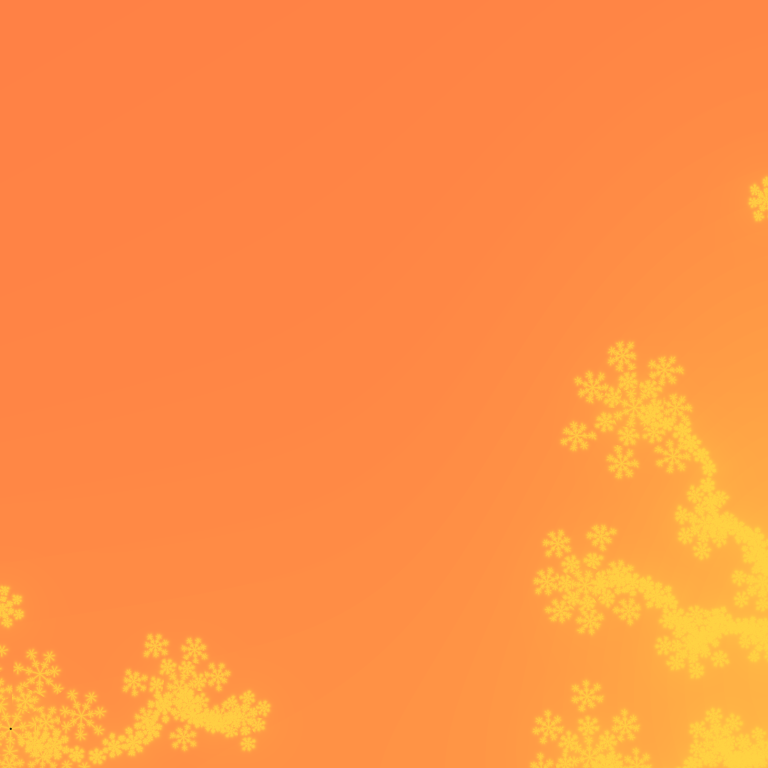
This background is drawn by a WebGL 2 fragment shader. Its source:

```glsl
#version 300 es
precision highp float;
// Glowing yellow fractal flakes and bead chains on a banded orange gradient.

uniform vec2 u_resolution;
out vec4 fragColor;

const float RED = 1.0;
const float BLUE = 0.27;
const float BASE_GREEN = 0.505;
const vec3 FLAKE_COLOR = vec3(1.0, 0.84, 0.26);
const vec3 DOT_COLOR = vec3(0.12, 0.08, 0.02);
const float BAND_STEP = 0.008;
const vec2 SLOPE = vec2(0.015, -0.025);
const vec2 GLOW_CENTER = vec2(1.05, 0.2);
const vec2 GLOW_SIZE = vec2(0.31, 0.48);
const float GLOW_GAIN = 0.135;
const float FLOOR_GAIN = 0.03;
const float HALO_GAIN = 0.055;
const float HALO_WIDTH = 0.024;
const float EDGE_WIDTH = 0.0015;
const float SECTOR = 6.2831853 / 7.0;
const float TURN = 0.12;
const int LEVELS = 3;
const int BEADS = 8;
const float BEAD_RADIUS = 0.011;
const float BEAD_JITTER = 0.012;
const float CHAIN_BOW = 0.25;

// Main flakes: centre and radius. The first four triples are chained.
const int FLAKES = 14;
const int CHAINED = 12;
const vec3 flakes[FLAKES] = vec3[FLAKES](
    vec3(0.826, 0.469, 0.090), vec3(0.918, 0.319, 0.045), vec3(0.993, 0.242, 0.038),
    vec3(0.762, 0.238, 0.074), vec3(0.898, 0.160, 0.045), vec3(0.995, 0.168, 0.030),
    vec3(0.768, 0.014, 0.080), vec3(0.935, 0.036, 0.042), vec3(0.995, 0.020, 0.032),
    vec3(0.014, 0.051, 0.130), vec3(0.234, 0.104, 0.066), vec3(0.316, 0.066, 0.036),
    vec3(0.003, 0.208, 0.024), vec3(0.998, 0.740, 0.025));

float hash(vec2 p) {
    return fract(sin(dot(p, vec2(127.1, 311.7))) * 43758.5453);
}

mat2 rotation(float a) {
    float c = cos(a), s = sin(a);
    return mat2(c, s, -s, c);
}

// Distance to a sparse branching flake of unit radius.
float flakeDistance(vec2 p, float seed) {
    float d = 10.0, scale = 1.0;
    p = rotation(-seed * TURN) * p + 1e-5;
    for (int i = 0; i < LEVELS; i++) {
        float arm = round(atan(p.y, p.x) / SECTOR);
        float len = mix(0.6, 1.0, hash(vec2(arm, seed)));
        p = rotation(-arm * SECTOR) * p;
        if (i > 0) d = min(d, length(p - vec2(clamp(p.x, 0.0, len), 0.0)) / scale);
        // Continue in the core, middle or tip of this arm.
        float center = 0.0, zoom = 3.2;
        if (p.x > 0.36 * len) { center = 0.5 * len; zoom = 6.5; }
        if (p.x > 0.7 * len) { center = len; zoom = 4.2; }
        p = (p - vec2(center, 0.0)) * zoom;
        scale *= zoom;
        seed += arm + 1.7;
    }
    return d;
}

// Nearest dendrite in x, nearest soft halo in y.
void addFlake(inout vec2 near, vec2 p, float radius, float seed) {
    float r = length(p) / radius;
    near.y = min(near.y, max(r - 0.35, 0.0) * radius);
    if (r < 1.5) near.x = min(near.x, flakeDistance(p / radius, seed) * radius);
}

vec2 dendrites(vec2 p) {
    vec2 near = vec2(1.0);
    for (int i = 0; i < FLAKES; i++) {
        vec3 a = flakes[i];
        addFlake(near, p - a.xy, a.z, float(i));
        if (i >= CHAINED || i % 3 == 2) continue;
        // Small beads follow a bowed, uneven path to the next flake.
        vec2 link = flakes[i + 1].xy - a.xy;
        vec2 normal = vec2(-link.y, link.x);
        vec2 side = normal * (i < 6 ? CHAIN_BOW : -CHAIN_BOW);
        for (int j = 1; j <= BEADS; j++) {
            float t = float(j) / float(BEADS + 1);
            float seed = float(i * BEADS + j) + 20.0;
            float size = hash(vec2(seed, 3.0));
            vec2 bead = a.xy + link * t + side * 4.0 * t * (1.0 - t);
            bead += normalize(normal) * BEAD_JITTER * (hash(vec2(seed, 8.0)) - 0.5);
            addFlake(near, p - bead, BEAD_RADIUS * mix(0.8, 1.9, size * size), seed);
        }
    }
    return near;
}

vec3 shade(vec2 p) {
    // Broad glow on the right, warm floor below, faint bands.
    vec2 q = (p - GLOW_CENTER) / GLOW_SIZE;
    float green = BASE_GREEN + GLOW_GAIN * exp(-dot(q, q));
    green += FLOOR_GAIN * exp(-p.y * p.y / 0.12) + dot(SLOPE, p - vec2(0.0, 1.0));
    green = mix(green, floor(green / BAND_STEP + 0.5) * BAND_STEP, 0.7);

    vec2 near = dendrites(p);
    green += HALO_GAIN * exp(-near.y / HALO_WIDTH);
    vec3 color = mix(vec3(RED, green, BLUE), FLAKE_COLOR, 0.9 * exp(-near.x / EDGE_WIDTH));
    float dotMask = 1.0 - smoothstep(0.0008, 0.002, length(p - flakes[9].xy));
    return mix(color, DOT_COLOR, dotMask);
}

void main() {
    // Four samples per pixel smooth the fine branches.
    vec3 color = vec3(0.0);
    for (int i = 0; i < 4; i++) {
        vec2 offset = vec2(i % 2, i / 2) * 0.5 - 0.25;
        color += shade((gl_FragCoord.xy + offset) / u_resolution);
    }
    fragColor = vec4(color / 4.0, 1.0);
}
```
